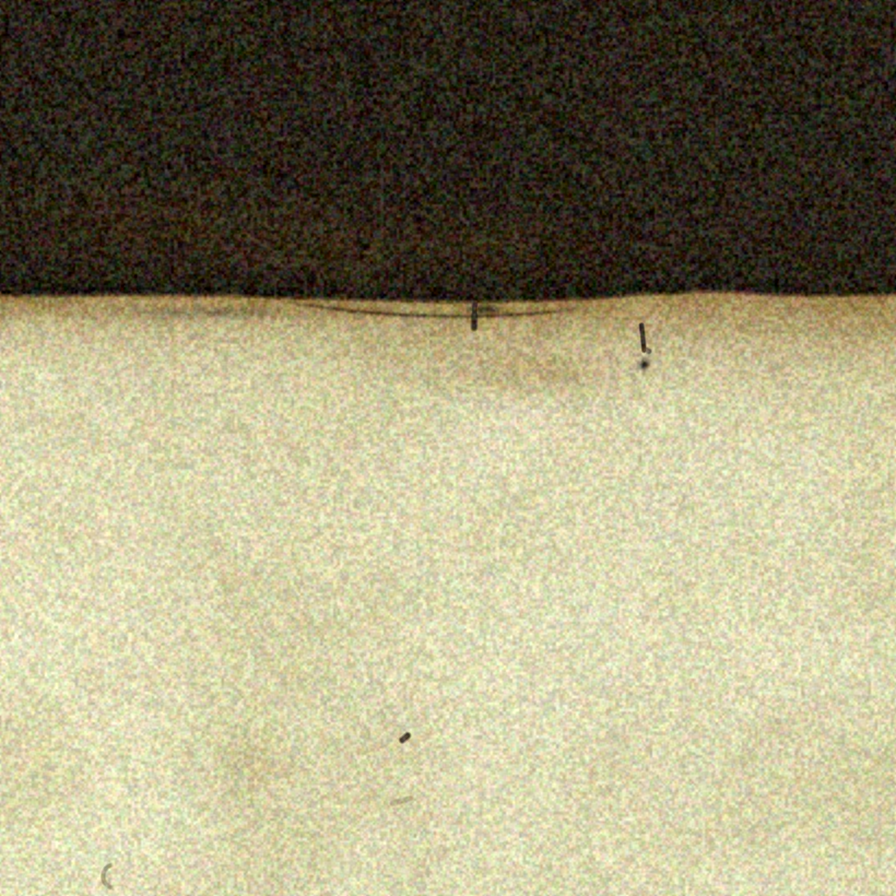
This texture is drawn by a three.js fragment shader. Its source:

```glsl
// Aged cream paper under a dark grainy band, with a worn tan edge and small ink marks.
varying vec2 vUv;

float hash(vec2 p) {
  vec3 q = fract(vec3(p.xyx) * 0.1031);
  q += dot(q, q.yzx + 33.33);
  return fract((q.x + q.y) * q.z);
}

float noise(vec2 p) {
  vec2 i = floor(p);
  vec2 f = fract(p);
  f = f * f * (3.0 - 2.0 * f);
  return mix(mix(hash(i), hash(i + vec2(1.0, 0.0)), f.x),
             mix(hash(i + vec2(0.0, 1.0)), hash(i + 1.0), f.x), f.y);
}

float fbm(vec2 p) {
  float sum = 0.0;
  float gain = 0.5;
  for (int i = 0; i < 4; i++) {
    sum += gain * noise(p);
    p = p * 2.03 + 17.1;
    gain *= 0.5;
  }
  return sum / 0.9375;
}

// Soft bell centred on c with radii r
float blob(vec2 p, vec2 c, vec2 r) {
  vec2 d = (p - c) / r;
  return exp(-dot(d, d));
}

// Soft-edged stroke from a to b
float stroke(vec2 p, vec2 a, vec2 b, float width) {
  vec2 ab = b - a;
  float t = clamp(dot(p - a, ab) / dot(ab, ab), 0.0, 1.0);
  return 1.0 - smoothstep(width * 0.4, width * 1.5, length(p - a - ab * t));
}

// Height of the paper's upper edge
float edgeHeight(float x) {
  float sag = 0.008 * exp(-pow((x - 0.51) / 0.17, 2.0));
  float lift = 0.004 * exp(-pow((x - 0.78) / 0.08, 2.0));
  return 0.671 - sag + lift + 0.002 * (noise(vec2(x * 28.0, 3.0)) - 0.5);
}

void main() {
  vec2 uv = vUv;
  float depth = edgeHeight(uv.x) - uv.y;
  float cloud = fbm(uv * 7.0 + 4.0);

  // Paper with faint mottling
  vec3 paper = mix(vec3(0.835, 0.815, 0.645), vec3(0.885, 0.875, 0.725),
                   smoothstep(0.2, 0.8, cloud));
  paper += 0.025 * blob(uv, vec2(0.03, 0.2), vec2(0.2, 0.25));
  paper -= vec3(0.04, 0.05, 0.06) * blob(uv, vec2(0.27, 0.15), vec2(0.08, 0.04));

  // Tan staining below the edge
  float reach = 0.036 + 0.022 * smoothstep(0.55, 0.8, uv.x) + 0.018 * (cloud - 0.5);
  float stain = 0.85 * exp(-pow(max(depth, 0.0) / reach, 1.4));
  stain += 0.38 * blob(uv, vec2(0.6, 0.581), vec2(0.10, 0.025));
  stain += 0.22 * blob(uv, vec2(0.47, 0.61), vec2(0.12, 0.025));
  stain += 0.12 * exp(-max(depth, 0.0) / 0.12);
  stain *= 0.75 + 0.5 * fbm(uv * vec2(18.0, 30.0));
  paper = mix(paper, vec3(0.59, 0.48, 0.27), clamp(stain, 0.0, 0.9));

  // Sagging crease and its shadow
  float creaseY = 0.647 + 0.013 * pow(abs(uv.x - 0.51) / 0.17, 2.0);
  float creaseSpan = smoothstep(0.29, 0.38, uv.x) * (1.0 - smoothstep(0.59, 0.67, uv.x));
  float crease = exp(-pow((uv.y - creaseY) / 0.0025, 2.0)) * creaseSpan;
  paper = mix(paper, vec3(0.29, 0.21, 0.12), 0.72 * crease);
  paper *= 1.0 - 0.22 * blob(uv, vec2(0.23, 0.651), vec2(0.09, 0.006));

  // Ink nicks and specks
  float ink = 0.85 * stroke(uv, vec2(0.530, 0.660), vec2(0.529, 0.634), 0.0035);
  ink = max(ink, 0.75 * blob(uv, vec2(0.540, 0.654), vec2(0.018, 0.005)));
  ink = max(ink, 0.85 * stroke(uv, vec2(0.716, 0.637), vec2(0.719, 0.609), 0.0028));
  ink = max(ink, 0.65 * stroke(uv, vec2(0.719, 0.611), vec2(0.724, 0.608), 0.003));
  ink = max(ink, 0.95 * blob(uv, vec2(0.719, 0.593), vec2(0.0055, 0.005)));
  ink = max(ink, 0.85 * stroke(uv, vec2(0.449, 0.174), vec2(0.455, 0.179), 0.0035));
  paper = mix(paper, vec3(0.16, 0.13, 0.09), ink);

  // Pale smudge and a small curved scratch
  float smudge = 0.3 * stroke(uv, vec2(0.438, 0.103), vec2(0.458, 0.109), 0.003);
  vec2 arc = uv - vec2(0.128, 0.022);
  float scratch = 1.0 - smoothstep(0.001, 0.004, abs(length(arc) - 0.013));
  scratch *= 0.45 * smoothstep(0.0, 0.005, -arc.x);
  paper = mix(paper, vec3(0.40, 0.37, 0.25), max(smudge, scratch));

  // Dark band with a warm glow low down
  vec3 dark = vec3(0.155, 0.130, 0.085) + 0.025 * (cloud - 0.5);
  float warmth = blob(uv, vec2(0.43, 0.725), vec2(0.28, 0.035))
               + 0.7 * blob(uv, vec2(0.17, 0.765), vec2(0.16, 0.04));
  dark += vec3(0.050, 0.026, 0.002) * warmth;
  dark *= 1.0 - 0.35 * exp(-max(-depth, 0.0) / 0.012);

  // Join along the edge, with a thin brown fringe
  float onPaper = smoothstep(-0.003, 0.004, depth);
  vec3 color = mix(dark, paper, onPaper);
  color = mix(color, vec3(0.30, 0.20, 0.10), 0.4 * exp(-pow(depth / 0.003, 2.0)));

  // Film grain: shared luminance plus a tint per channel
  float luma = noise(uv * 270.0) + 0.6 * noise(uv * 410.0 + 31.0) - 0.8;
  vec3 tint = vec3(noise(uv * 220.0 + 71.0), noise(uv * 220.0 + 143.0),
                   noise(uv * 220.0 + 219.0)) - 0.5;
  color += luma * mix(0.17, 0.16, onPaper) + tint * mix(0.13, 0.11, onPaper);

  gl_FragColor = vec4(clamp(color, 0.0, 1.0), 1.0);
}
```
